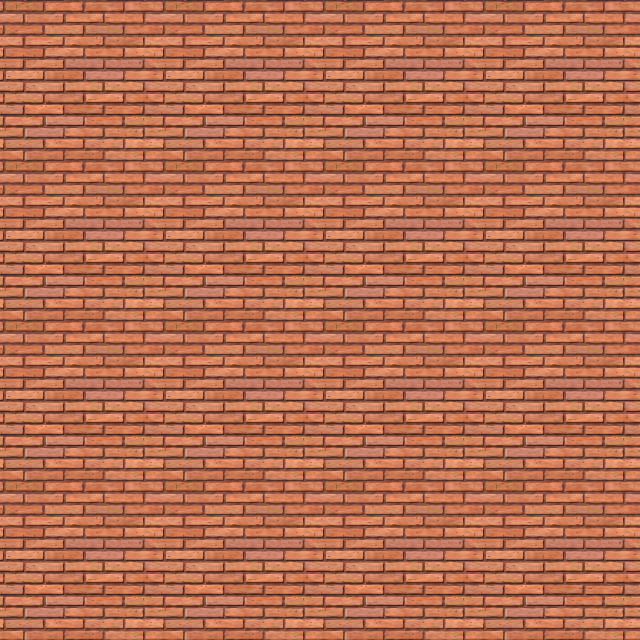
A three.js fragment shader for this texture:

```glsl
varying vec2 vUv;

const vec2 TILES = vec2(4.0);             // identical patches across and up
const vec2 BRICKS = vec2(4.0, 14.0);      // bricks in one patch
const vec2 CELL = vec2(3.5, 1.0);         // brick cell, in row heights
const float TAU = 6.2831853;

const vec3 TERRACOTTA = vec3(0.81, 0.46, 0.31);
const vec3 PEACH = vec3(0.88, 0.57, 0.42);
const vec3 ROSE = vec3(0.75, 0.49, 0.42);
const vec3 OCHRE = vec3(0.77, 0.51, 0.30);
const vec3 CHIP = vec3(0.93, 0.72, 0.58);
const vec3 MORTAR = vec3(0.60, 0.36, 0.29);
const vec3 UMBER = vec3(0.43, 0.25, 0.20);
const vec3 SHADOW = vec3(0.23, 0.13, 0.12);

float hash(vec2 p, float seed) {
  vec3 q = fract(vec3(p.xyx + seed) * vec3(0.1031, 0.1030, 0.0973));
  q += dot(q, q.yzx + 33.33);
  return fract((q.x + q.y) * q.z);
}

float gradientDot(vec2 corner, vec2 offset, vec2 period, float seed) {
  float angle = TAU * hash(mod(corner, period), seed);
  return dot(vec2(cos(angle), sin(angle)), offset);
}

// Gradient noise that wraps after a whole number of lattice cells
float noise(vec2 patchUv, vec2 period, float seed) {
  vec2 p = patchUv * period;
  vec2 i = floor(p);
  vec2 f = p - i;
  vec2 u = f * f * f * (f * (f * 6.0 - 15.0) + 10.0);
  vec2 e = vec2(1.0, 0.0);
  float low = mix(gradientDot(i, f, period, seed),
                  gradientDot(i + e, f - e, period, seed), u.x);
  float high = mix(gradientDot(i + e.yx, f - e.yx, period, seed),
                   gradientDot(i + 1.0, f - 1.0, period, seed), u.x);
  return 1.4 * mix(low, high, u.y);
}

float roundedBox(vec2 p, vec2 halfSize, float radius) {
  vec2 q = abs(p) - halfSize + radius;
  return length(max(q, 0.0)) + min(max(q.x, q.y), 0.0) - radius;
}

float cover(float d, float softness) {
  return 1.0 - smoothstep(-softness, softness, d);
}

vec3 brickColor(vec2 id, vec2 patchUv) {
  float blotch = noise(patchUv, vec2(14.0, 28.0), 3.0);
  float grain = noise(patchUv, vec2(30.0, 84.0), 7.0);
  float tone = hash(id, 11.0);
  vec3 color = mix(TERRACOTTA, PEACH, clamp(tone + 0.8 * blotch, 0.0, 1.0));
  float rosy = smoothstep(0.70, 0.95, hash(id, 17.0));
  float sandy = smoothstep(0.82, 0.95, hash(id, 23.0));
  color = mix(color, ROSE, 0.75 * rosy);
  color = mix(color, OCHRE, 0.65 * sandy * smoothstep(-0.4, 0.3, blotch));
  color *= 0.95 + 0.10 * hash(id, 29.0) + 0.10 * grain;
  // Small fired pits
  float pits = smoothstep(0.48, 0.75, noise(patchUv, vec2(44.0, 70.0), 31.0));
  return mix(color, UMBER, 0.55 * pits);
}

void main() {
  // Running bond
  vec2 grid = vUv * TILES * BRICKS + vec2(-0.11, 0.12);
  float row = floor(grid.y);
  grid.x -= 0.5 * (1.0 - mod(row, 2.0));
  vec2 id = mod(floor(grid), BRICKS);
  vec2 local = (fract(grid) - 0.5) * CELL;
  vec2 patchUv = vUv * TILES;

  // Uneven brick outline
  float wobble = noise(patchUv, vec2(20.0, 42.0), 41.0);
  vec2 jitter = vec2(hash(id, 43.0), hash(id, 47.0)) - 0.5;
  vec2 center = vec2(-0.02, 0.03) + jitter * vec2(0.06, 0.05);
  vec2 halfSize = vec2(1.67, 0.39) - vec2(0.04, 0.03) * hash(id, 53.0);
  vec2 p = local - center;
  float d = roundedBox(p, halfSize, 0.10) + 0.04 * wobble;

  // Mortar bed
  float bed = noise(patchUv, vec2(36.0, 56.0), 59.0);
  vec3 color = mix(UMBER, MORTAR, clamp(0.55 + 0.8 * bed, 0.0, 1.0));

  // Drop shadow, heavier in the middle courses of each patch
  float depth = 0.5 + 0.5 * cos(TAU * (id.y - 5.0) / BRICKS.y);
  vec2 drop = vec2(0.07, -0.08 - 0.03 * depth);
  float shade = cover(roundedBox(p - drop, halfSize, 0.08), 0.06);
  color = mix(color, SHADOW, shade * (0.82 + 0.18 * depth));

  // Brick face with a lit upper edge and a darker foot
  vec3 face = brickColor(id, patchUv);
  float lit = smoothstep(0.16, 0.34, p.y);
  float foot = 1.0 - smoothstep(-0.38, -0.20, p.y);
  face *= 1.0 + 0.06 * lit - 0.18 * foot;
  // Pale chipped end on a few bricks
  float chipped = step(0.86, hash(id, 61.0));
  float leftEnd = 1.0 - smoothstep(-1.62, -1.48, p.x);
  face = mix(face, CHIP, 0.7 * chipped * leftEnd);
  color = mix(color, face, cover(d, 0.055));

  gl_FragColor = vec4(color, 1.0);
}
```
